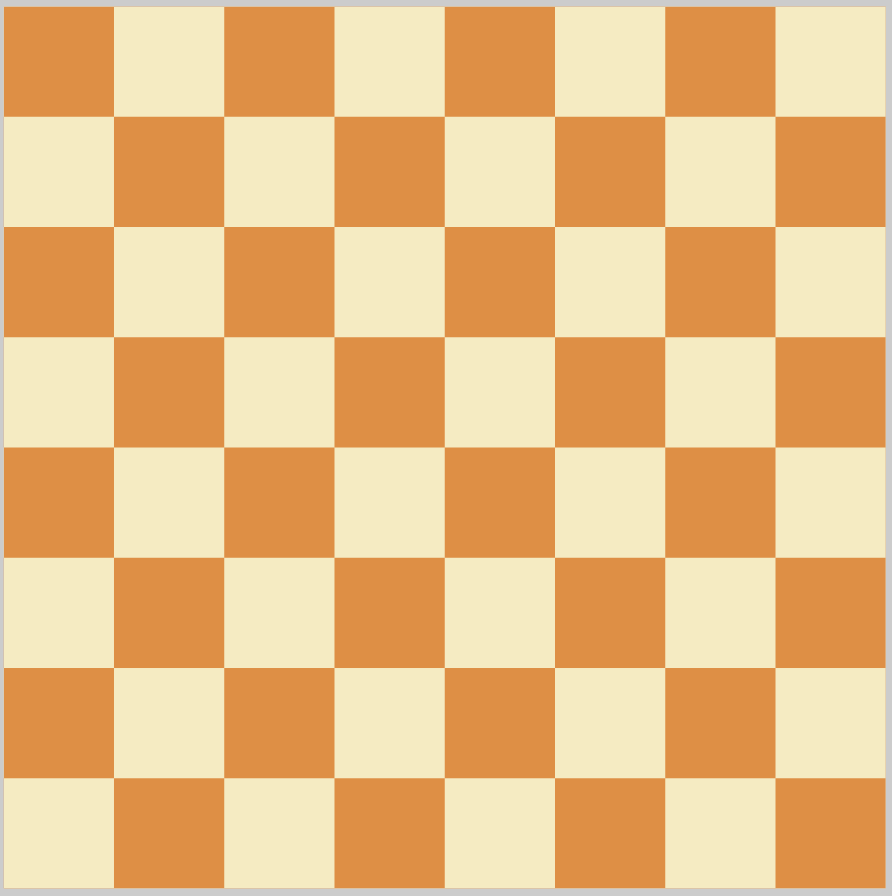
A Shadertoy shader for this pattern:

```glsl
const vec3 ORANGE = vec3(0.87, 0.56, 0.27);
const vec3 CREAM = vec3(0.96, 0.92, 0.76);
const vec3 BORDER_GREY = vec3(0.80);

const float CELLS = 8.0;                          // squares per side
const float CELL_SIZE = 0.12305;                  // in canvas heights
const vec2 BOARD_OFFSET = vec2(-0.0014, 0.00055); // from the canvas centre

// Alternating -1 / +1 bands of unit width, box filtered over one pixel
vec2 bands(vec2 p, float pixel) {
    vec2 edgeDistance = 0.5 - abs(mod(p + 0.5, 2.0) - 1.0);
    return clamp(2.0 * edgeDistance / pixel, -1.0, 1.0);
}

// Coverage of a centred square
float squareMask(vec2 p, float halfSide, float pixel) {
    vec2 coverage = clamp((halfSide - abs(p)) / pixel + 0.5, 0.0, 1.0);
    return coverage.x * coverage.y;
}

vec3 checker(vec2 p, float pixel, vec3 dark, vec3 light) {
    vec2 band = bands(p, pixel);
    return mix(dark, light, 0.5 + 0.5 * band.x * band.y);
}

void mainImage(out vec4 fragColor, in vec2 fragCoord) {
    // Board coordinates, one unit per square
    vec2 canvas = (fragCoord - 0.5 * iResolution.xy) / iResolution.y;
    vec2 board = (canvas - BOARD_OFFSET) / CELL_SIZE;
    float pixel = 1.0 / (iResolution.y * CELL_SIZE);

    // Squares inside a thin plain border
    vec3 squares = checker(board, pixel, ORANGE, CREAM);
    float inside = squareMask(board, 0.5 * CELLS, pixel);
    fragColor = vec4(mix(BORDER_GREY, squares, inside), 1.0);
}
```
